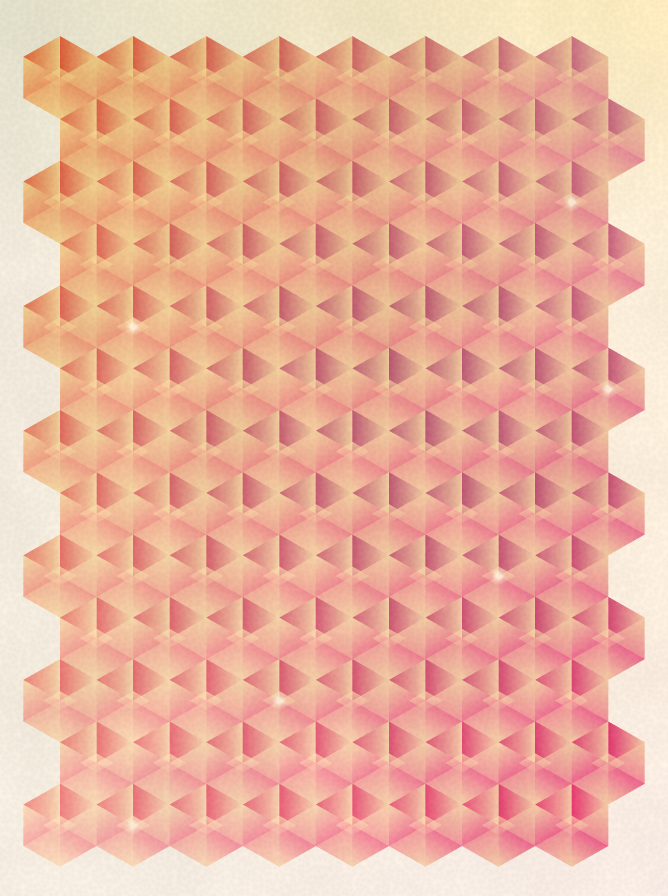
Write a WebGL 2 fragment shader that draws this pattern.

```glsl
#version 300 es
precision highp float;
uniform vec2 u_resolution;
out vec4 fragColor;

vec2 hash2(vec2 p) {
  vec3 q = fract(p.xyx * vec3(0.1031, 0.103, 0.0973));
  q += dot(q, q.yzx + 33.33);
  return fract((q.xx + q.yz) * q.zy);
}

// Distance to the nearest scattered point
float cellular(vec2 p) {
  vec2 cell = floor(p);
  float nearest = 2.0;
  for (int y = -1; y <= 1; y++)
    for (int x = -1; x <= 1; x++) {
      vec2 c = cell + vec2(x, y);
      nearest = min(nearest, length(c + hash2(c) - p));
    }
  return nearest;
}

float smudges(vec2 p) {
  float sum = 0.0, amp = 0.5;
  for (int i = 0; i < 5; i++) {
    sum += amp * sin(p.x + 1.7 * sin(p.y * 0.8)) * sin(p.y + 1.3 * sin(p.x * 0.9));
    p = mat2(1.5, 1.1, -1.1, 1.5) * p + 2.3;
    amp *= 0.6;
  }
  return sum;
}

// Blend of four corner colours; v runs downward
vec3 corners(vec2 uv, vec3 topLeft, vec3 topRight, vec3 lowLeft, vec3 lowRight) {
  return mix(mix(topLeft, topRight, uv.x), mix(lowLeft, lowRight, uv.x), uv.y);
}

vec3 paper(vec2 uv) {
  vec3 col = corners(uv, vec3(0.89, 0.88, 0.80), vec3(0.99, 0.92, 0.74),
                         vec3(0.95, 0.92, 0.87), vec3(0.97, 0.92, 0.90));
  return mix(col, vec3(0.98, 0.94, 0.90), 0.7 * smoothstep(0.0, 0.35, uv.y) * (1.0 - 0.7 * uv.y));
}

// Uses a hexagon width of 1, rows 0.866 apart, y downward
vec3 scene(vec2 uv) {
  vec2 grid = uv * vec2(9.137, 14.38) - vec2(0.82, 1.245);
  vec2 even = vec2(floor(grid.x + 0.5), 2.0 * floor(grid.y * 0.5 + 0.5));
  vec2 odd = vec2(floor(grid.x) + 0.5, 2.0 * floor(grid.y * 0.5) + 1.0);
  vec2 toEven = (grid - even) * vec2(1.0, 0.866);
  vec2 toOdd = (grid - odd) * vec2(1.0, 0.866);
  bool isEven = dot(toEven, toEven) < dot(toOdd, toOdd);
  vec2 id = isEven ? even : odd;
  vec2 d = isEven ? toEven : toOdd;
  if (id.x < -0.1 || id.x > 7.6 || id.y < -0.5 || id.y > 12.5) return paper(uv);

  // Tints drifting across the sheet
  vec2 t = clamp((uv - vec2(0.04)) / 0.92, 0.0, 1.0);
  vec3 light = corners(t, vec3(0.92, 0.80, 0.50), vec3(0.92, 0.76, 0.60),
                          vec3(0.97, 0.87, 0.73), vec3(0.95, 0.79, 0.64));
  vec3 blush = corners(t, vec3(0.90, 0.58, 0.36), vec3(0.89, 0.56, 0.60),
                          vec3(0.96, 0.67, 0.66), vec3(0.92, 0.36, 0.54));
  vec3 dark = corners(t, vec3(0.87, 0.36, 0.20), vec3(0.78, 0.45, 0.54),
                         vec3(0.94, 0.52, 0.52), vec3(0.93, 0.14, 0.42));
  vec2 plum = (t - vec2(0.66, 0.45)) * vec2(2.2, 2.8);
  dark = mix(dark, vec3(0.68, 0.34, 0.46), 0.75 * exp(-dot(plum, plum)));

  vec3 col;
  if (d.y < -0.577 * abs(d.x)) {
    // Upper rhombus: two triangles shaded sideways
    float saw = d.x > 0.0 ? 1.0 - 2.0 * d.x : -2.0 * d.x;
    col = mix(light, dark, d.x > 0.0 ? saw : 0.9 * pow(saw, 0.8));
  } else {
    // Lower faces: four triangles, each paling towards its bright corner
    float across = d.y - 0.577 * abs(d.x);
    float ridge = clamp(1.0 - abs(across) / 0.577, 0.0, 1.0);
    bool rosy = (d.x > 0.0) == (across > 0.0);
    col = mix(light, blush, ridge * (rosy ? 1.0 : 0.6));
  }

  // Pale diamond at the centre
  if (abs(d.x) / 0.23 + abs(d.y) / 0.133 < 1.0)
    col = mix(col, light * 1.03, 0.45 - 2.2 * d.y);

  // Occasional sparkle
  float r = length(d);
  float glint = exp(-r * r * 220.0) + 0.4 * exp(-abs(d.x * d.y) * 4000.0 - r * 14.0);
  return mix(col, vec3(1.0, 0.96, 0.88), step(0.92, hash2(id * 2.0 + 17.0).x) * min(glint, 0.8));
}

void main() {
  // Average of nine samples smooths every edge
  vec3 col = vec3(0.0);
  for (int j = -1; j <= 1; j++)
    for (int i = -1; i <= 1; i++) {
      vec2 uv = (gl_FragCoord.xy + vec2(i, j) / 3.0) / u_resolution;
      col += scene(vec2(uv.x, 1.0 - uv.y)) / 9.0;
    }

  // Worn paper grain
  vec2 p = gl_FragCoord.xy / u_resolution * vec2(0.745, 1.0);
  col += 0.02 * smudges(p * 17.0) + 0.035 * (cellular(p * 190.0) - 0.45);
  fragColor = vec4(clamp(col, 0.0, 1.0), 1.0);
}
```
